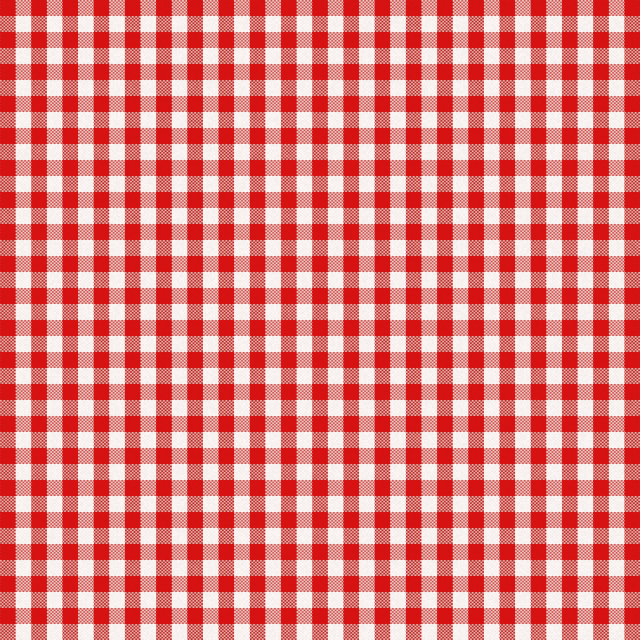
A WebGL 2 fragment shader for this pattern:

```glsl
#version 300 es
precision highp float;
// Red and white gingham cloth in a fine plain weave.

uniform vec2 u_resolution;
out vec4 fragColor;

float hash(vec2 p) {
    return fract(sin(dot(p, vec2(127.1, 311.7))) * 43758.5453);
}

// 1 on even-numbered stripes, 0 on odd ones, with soft edges.
vec2 dyedStripes(vec2 v, vec2 softness) {
    vec2 inside = 0.5 - abs(mod(v + 0.5, 2.0) - 1.0);
    return smoothstep(-softness, softness, inside);
}

void main() {
    vec2 uv = gl_FragCoord.xy / u_resolution;

    // Stripes are counted from the upper left corner.
    vec2 stripe = vec2(uv.x, 1.0 - uv.y) * vec2(41.0, 40.0);
    vec2 pixel = vec2(41.0, 40.0) / u_resolution;
    float detail = 1.0 - smoothstep(0.09, 0.18, max(pixel.x, pixel.y));

    vec2 thread = stripe * vec2(9.0, 10.0);
    vec2 wave = sin(3.14159265 * thread);

    // Crossing threads give the stripes finely toothed edges.
    vec2 dyed = dyedStripes(stripe + 0.015 * detail * wave.yx, 0.5 * pixel);

    // Plain weave: weft and warp take turns on top, the warp a little wider.
    float weave = wave.x * wave.y * detail;
    float grain = hash(floor(thread)) - 0.5;
    float weftOnTop = 0.42 + 0.33 * weave + 0.06 * grain * detail;
    float redness = mix(dyed.x, dyed.y, weftOnTop);

    // Red threads look deeper where they cover white ones.
    float mixed = abs(dyed.x - dyed.y);
    redness = min(redness + 0.02 * mixed, 1.0);
    vec3 white = vec3(0.97, 0.95, 0.94);
    vec3 blend = vec3(mix(0.85, 0.66, redness), 0.08, 0.06);
    vec3 red = mix(vec3(0.84, 0.07, 0.07), blend, mixed);
    vec3 color = mix(white, red, redness);

    // Faint relief and uneven yarn.
    color *= 1.0 + detail * (0.015 * weave + 0.03 * grain);

    fragColor = vec4(clamp(color, 0.0, 1.0), 1.0);
}
```
